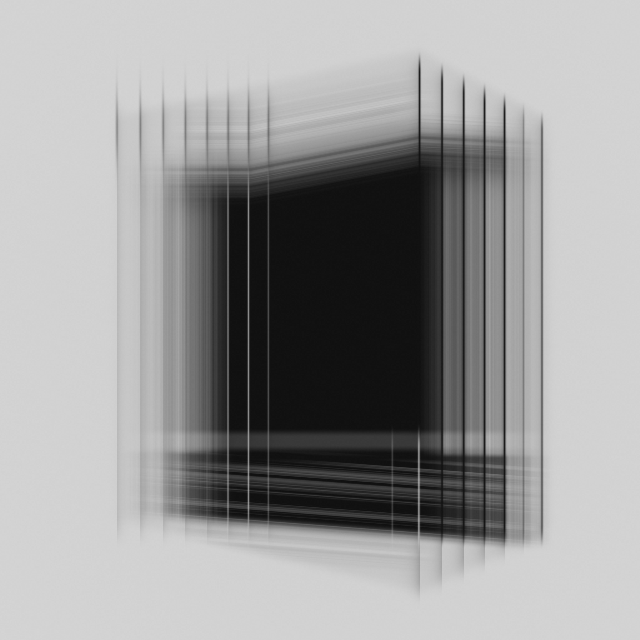
This background is drawn by a WebGL 1 fragment shader. Its source:

```glsl
precision highp float;
// Draws a dark, motion-smeared block of stacked panes floating on pale grey.
uniform vec2 u_resolution;

const float PAPER = 0.828;
const float INK = 0.066;
const float FOLD = 0.655;

float hash(float n) { return fract(sin(n * 127.1) * 43758.5453); }

float noise(float x) {
  float i = floor(x);
  float f = fract(x);
  return mix(hash(i), hash(i + 1.0), f * f * (3.0 - 2.0 * f));
}

float streaks(float x) {
  return 0.5 * noise(x) + 0.3 * noise(x * 2.3 + 9.0) + 0.2 * noise(x * 5.1 + 31.0);
}

float bump(float x, float center, float width) {
  float d = (x - center) / width;
  return exp(-d * d);
}

float window(float x, float low, float high, float soft) {
  return smoothstep(low - soft, low + soft, x) * (1.0 - smoothstep(high - soft, high + soft, x));
}

// Height change on either side of the fold, with its own slope per side
float bend(float x, float leftSlope, float rightSlope) {
  return max(FOLD - x, 0.0) * leftSlope + max(x - FOLD, 0.0) * rightSlope;
}

// Horizontal density through the middle of the block
float coreProfile(float x) {
  float left = pow(clamp((x - 0.18) / 0.178, 0.0, 1.0), 2.2);
  float right = 1.0 - 0.2 * smoothstep(0.65, 0.685, x) - 0.25 * smoothstep(0.688, 0.697, x)
    - 0.27 * smoothstep(0.70, 0.787, x) - 0.14 * smoothstep(0.786, 0.795, x)
    - 0.14 * smoothstep(0.795, 0.87, x);
  return left * right;
}

// Wider horizontal density where the top and bottom faces overlap
float faceProfile(float x) {
  float left = 0.12 * smoothstep(0.18, 0.25, x) + 0.6 * smoothstep(0.24, 0.315, x)
    + 0.28 * smoothstep(0.30, 0.37, x);
  float right = 1.0 - 0.28 * smoothstep(0.65, 0.78, x) - 0.47 * smoothstep(0.783, 0.797, x)
    - 0.25 * smoothstep(0.80, 0.87, x);
  return left * right;
}

float leftPane(float i) { return 0.4193 - 0.0306 * i - 0.00046 * i * i; }
float rightPane(float i) { return 0.6556 + 0.0358 * i - 0.00065 * i * i; }

void main() {
  vec2 p = gl_FragCoord.xy / u_resolution;
  float x = p.x;
  float y = p.y;

  // Outer hull and slanted faces
  float hullTop = 0.922 - bend(x, 0.22, 0.53);
  float hullBottom = 0.075 + bend(x, 0.24, 0.47);
  float hull = window(y, hullBottom, hullTop, 0.012);
  float top = y - 0.785 + min(bend(x, 0.19, 0.05), 0.05);
  float base = y - 0.162 - 0.075 * (FOLD - x);

  // Vertical density of the body, with streaked faces
  float topLines = streaks(top * 150.0);
  float baseLines = streaks(base * 135.0 + 4.0);
  float body = 1.0 - smoothstep(-0.055, 0.045, top + 0.025 * (topLines - 0.5));
  body *= smoothstep(-0.012, 0.014, base);
  float topBand = bump(top, -0.01, 0.045);
  float baseBand = 1.0 - smoothstep(0.286, 0.296, y + 0.01 * (x - 0.5));
  float side = mix(coreProfile(x), faceProfile(x), max(topBand, baseBand));
  float density = side * body;
  density *= 1.0 - baseBand * 0.4 * smoothstep(0.35, 0.8, baseLines)
    * (1.0 - bump(y, 0.285, 0.012));

  // Pale slot above the bottom face
  float slot = window(y, 0.298, 0.324, 0.007);
  density *= 1.0 - slot * mix(0.45, 0.22, coreProfile(x));

  // Vertical smears on the two flanks
  float grain = streaks(x * 150.0) - 0.5;
  float flank = side * (1.0 - side) * 4.0;
  density += grain * flank * 0.3 * body;

  // Thin translucent sheets above and below
  float veil = hull * window(x, 0.19, 0.85, 0.025);
  float sheet = window(x, 0.30, 0.652, 0.05) * hull;
  float upper = smoothstep(0.0, 0.03, top) * (1.0 - smoothstep(0.03, 0.13, top));
  float lower = smoothstep(-0.075, -0.005, base) * (1.0 - smoothstep(-0.01, 0.01, base));
  density += (1.0 - density) * veil * 0.045;
  density += (1.0 - density) * sheet * (upper * 0.28 * topLines + lower * 0.25 * baseLines);

  // Left panes: soft smears and light slits
  for (int k = 0; k < 8; k++) {
    float i = float(k);
    float c = leftPane(i);
    float reach = window(y, 0.165, 0.85 - 0.003 * i, 0.025);
    float smear = exp(-abs(x - c) / 0.007) * step(c, x) * reach;
    density += (1.0 - density) * smear * 0.14;
    float tip = bump(x, c, 0.002) * bump(y, 0.80, 0.055);
    density += (1.0 - density) * tip * 0.3;
    float power = k == 1 ? 0.65 : (k == 2 ? 0.55 : (k == 0 ? 0.32 : 0.13));
    float slit = bump(x, c, 0.0014) * window(y, 0.17, 0.72, 0.05);
    density *= 1.0 - power * slit;
  }

  // Right panes: dark edges with shadows trailing to the left
  for (int k = 0; k < 7; k++) {
    float i = float(k);
    float c = rightPane(i);
    float high = 0.904 - bend(c, 0.0, 0.48);
    float low = k == 0 ? 0.32 : 0.16;
    float reach = window(y, low, high, 0.018);
    float power = k < 5 ? 0.92 : (k == 5 ? 0.22 : 0.55);
    float edge = bump(x, c, 0.0017) * reach * power;
    float shade = exp(-max(c - x, 0.0) / 0.010) * step(x, c);
    density += (1.0 - density) * shade * 0.17 * reach;
    density += (1.0 - density) * edge;
    float tail = shade * window(y, hullBottom, 0.17, 0.025);
    density += (1.0 - density) * tail * 0.2;
  }

  // Light seams near the fold, in the lower part
  float seamReach = window(y, 0.15, 0.32, 0.02);
  density *= 1.0 - seamReach * (0.7 * bump(x, 0.6545, 0.0016) + 0.22 * bump(x, 0.613, 0.0015));

  // Paper, faint halo and film grain
  float halo = bump(length((p - vec2(0.52, 0.5)) * vec2(1.0, 0.9)), 0.0, 0.42);
  float paper = PAPER - 0.02 * halo;
  float tone = mix(paper, INK, clamp(density, 0.0, 1.0));
  vec2 cell = floor(p * 512.0);
  tone += (hash(cell.x * 0.137 + cell.y * 0.731) - 0.5) * 0.008;
  gl_FragColor = vec4(vec3(tone), 1.0);
}
```
